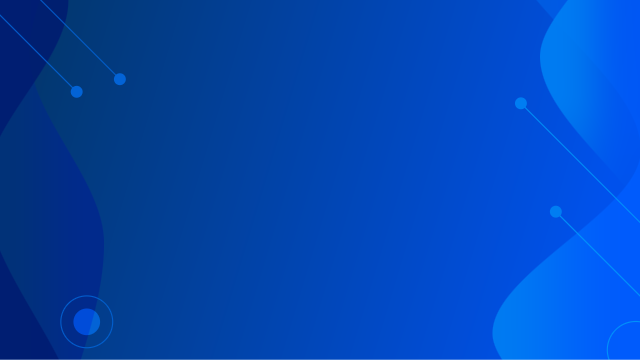
Write a Shadertoy shader that draws this background.

```glsl
const vec3 NIGHT = vec3(0.01, 0.215, 0.435);
const vec3 COBALT = vec3(0.0, 0.325, 0.95);
const vec3 NAVY = vec3(0.0, 0.10, 0.44);
const vec3 INDIGO = vec3(0.005, 0.165, 0.55);
const vec3 TEAL = vec3(0.005, 0.195, 0.47);
const vec3 AZURE = vec3(0.0, 0.49, 0.95);
const vec3 ELECTRIC = vec3(0.0, 0.36, 0.99);
const vec3 STEEL = vec3(0.01, 0.39, 0.84);
const vec3 SKY = vec3(0.0, 0.60, 0.98);
const vec3 PALE = vec3(0.75, 0.84, 0.95);

// Smooth curve x(y) easing between four turning points, listed upwards
float waveEdge(float y, vec4 turnY, vec4 turnX) {
    float x = turnX.x;
    for (int i = 0; i < 3; i++) {
        x += (turnX[i + 1] - turnX[i]) * smoothstep(turnY[i], turnY[i + 1], y);
    }
    return x;
}

// Coverage of the side where d is positive
float sideMask(float d) {
    return clamp(0.5 + d / fwidth(d), 0.0, 1.0);
}

float discMask(vec2 p, vec2 centre, float radius, float pixel) {
    return clamp(0.5 + (radius - length(p - centre)) / pixel, 0.0, 1.0);
}

// Thin stroke at distance d from its centre line
float strokeMask(float d, float width, float pixel) {
    float soft = max(width, pixel);
    return clamp(1.0 - abs(d) / soft, 0.0, 1.0) * width / soft;
}

// Dot with a diagonal line leaving it; heading is 1 for down-right, -1 for up-left
vec3 drawPin(vec3 base, vec2 p, vec2 head, float heading, vec3 lineColor, vec3 dotColor, float pixel) {
    vec2 along = heading * vec2(0.7071, -0.7071);
    vec2 rel = p - head;
    float t = max(dot(rel, along), 0.0);
    base = mix(base, lineColor, 0.9 * strokeMask(length(rel - t * along), 0.003, pixel));
    return mix(base, dotColor, discMask(p, head, 0.0165, pixel));
}

vec3 drawRing(vec3 base, vec2 p, vec2 centre, float radius, vec3 color, float pixel) {
    return mix(base, color, 0.9 * strokeMask(length(p - centre) - radius, 0.003, pixel));
}

void mainImage(out vec4 fragColor, in vec2 fragCoord) {
    float pixel = 1.0 / iResolution.y;
    vec2 p = fragCoord * pixel;

    // Tilted backdrop gradient
    float sweep = (p.x - 0.30 * (p.y - 0.5)) / 1.778;
    vec3 color = mix(NIGHT, COBALT, clamp(sweep, 0.0, 0.95));

    // Dark waves on the left
    float innerEdge = waveEdge(p.y, vec4(-0.389, 0.324, 0.856, 1.139),
                                    vec4(0.139, 0.289, 0.081, 0.139));
    float outerEdge = waveEdge(p.y, vec4(-0.227, 0.479, 1.0, 1.52),
                                    vec4(0.231, -0.042, 0.190, -0.042));
    float innerWave = sideMask(innerEdge - p.x);
    float outerWave = sideMask(outerEdge - p.x);
    color = mix(color, mix(TEAL, INDIGO, smoothstep(0.0, 0.26, p.x)), innerWave);
    color = mix(color, NAVY, 0.82 * outerWave);

    // Bright waves on the right
    float lowerEdge = waveEdge(p.y, vec4(-0.157, 0.074, 0.583, 1.208),
                                    vec4(1.481, 1.368, 1.780, 1.389));
    float upperEdge = waveEdge(p.y, vec4(-0.3, 0.259, 0.843, 1.174),
                                    vec4(1.852, 1.852, 1.5, 1.667));
    vec3 lowerColor = mix(AZURE, ELECTRIC, smoothstep(1.36, 1.74, p.x));
    float lowerFade = mix(0.95, 0.4, smoothstep(0.5, 0.7, p.y));
    color = mix(color, lowerColor, lowerFade * sideMask(p.x - lowerEdge));
    vec3 upperColor = mix(AZURE, ELECTRIC, smoothstep(1.6, 1.78, p.x));
    float upperFade = mix(0.95, 0.3, smoothstep(1.54, 1.76, p.x));
    upperFade *= smoothstep(0.35, 0.75, p.y);
    color = mix(color, upperColor, upperFade * sideMask(p.x - upperEdge));

    // Pins
    color = drawPin(color, p, vec2(0.213, 0.745), -1.0, STEEL, STEEL, pixel);
    color = drawPin(color, p, vec2(0.333, 0.780), -1.0, STEEL, STEEL, pixel);
    color = drawPin(color, p, vec2(1.447, 0.713), 1.0, SKY, AZURE, pixel);
    color = drawPin(color, p, vec2(1.544, 0.412), 1.0, SKY, AZURE, pixel);

    // Rings, with a disc that changes tint across the wave
    vec2 target = vec2(0.241, 0.106);
    vec3 discColor = mix(STEEL, vec3(0.0, 0.30, 0.85), innerWave);
    color = mix(color, discColor, discMask(p, target, 0.037, pixel));
    color = drawRing(color, p, target, 0.072, STEEL, pixel);
    color = drawRing(color, p, vec2(1.766, 0.028), 0.079, SKY, pixel);

    // Pale hairline along the bottom
    color = mix(color, PALE, 0.6 * strokeMask(p.y, 0.003, pixel));

    fragColor = vec4(color, 1.0);
}
```
